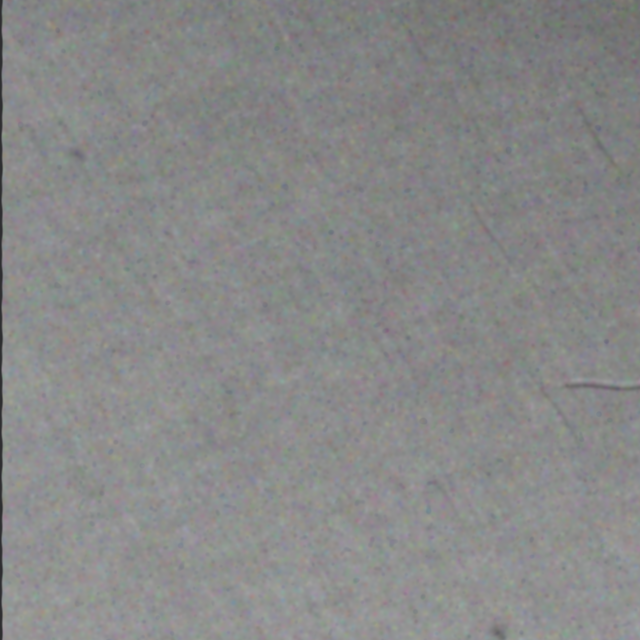
Give the GLSL for this texture, as a Shadertoy shader.

```glsl
vec3 hash3(vec2 p) {
    vec3 q = fract(vec3(p.xyx) * vec3(0.1031, 0.1030, 0.0973));
    q += dot(q, q.yxz + 33.33);
    return fract((q.xxy + q.yzz) * q.zyx);
}

// Cellular noise: soft coloured blobs on jittered points, centred on zero
vec3 grain(vec2 p) {
    vec2 cell = floor(p);
    vec3 sum = vec3(0.0);
    for (int y = -1; y <= 1; y++)
    for (int x = -1; x <= 1; x++) {
        vec2 id = cell + vec2(x, y);
        vec2 offset = id + hash3(id + 217.0).xy - p;
        sum += (hash3(id + 71.0) - 0.5) * exp(-5.0 * dot(offset, offset));
    }
    return sum;
}

// Noise stretched along a unit direction
float streaks(vec2 uv, vec2 dir, vec2 scale) {
    return grain(vec2(dot(uv, dir), dot(uv, vec2(-dir.y, dir.x))) * scale + 40.0).x;
}

// Faint diagonal scratches with fading ends
float scratches(vec2 uv) {
    vec2 dir = normalize(vec2(0.56, -0.83));
    float dark = 0.0;
    for (int i = 0; i < 7; i++) {
        float n = float(i);
        vec2 center = vec2(0.5 + 0.45 * fract(0.35 + n * 0.618), fract(0.92 - n * 0.14));
        vec2 d = uv - center;
        float along = dot(d, dir);
        float across = dot(d, vec2(-dir.y, dir.x)) + 0.002 * sin(along * 45.0 + n);
        float strength = 0.018 + 0.03 * smoothstep(0.5, 0.95, center.x);
        dark += strength * exp(-pow(across / 0.0045, 2.0))
              * (1.0 - smoothstep(0.02, 0.1, abs(along)));
    }
    return dark;
}

float blot(vec2 uv, vec2 center, float radius) {
    vec2 d = (uv - center) / radius;
    d += 0.25 * sin(d.yx * 3.0 + 1.0);
    return exp(-dot(d, d));
}

void mainImage(out vec4 fragColor, in vec2 fragCoord) {
    vec2 uv = fragCoord / iResolution.xy;

    // Uneven light, darkest at the upper right
    float light = 0.577 - 0.04 * uv.y - 0.075 * uv.x * uv.y;
    light -= 0.015 * smoothstep(0.88, 1.0, uv.y);

    // Cloudy patches and brushed streaks
    light += 0.018 * grain(uv * 7.0 + 12.0).x;
    light += 0.036 * streaks(uv, vec2(0.53, -0.848), vec2(14.0, 85.0));
    light += 0.032 * streaks(uv, vec2(0.958, 0.287), vec2(10.0, 45.0));

    // Scratches and stains
    light -= scratches(uv);
    light -= 0.10 * blot(uv, vec2(0.126, 0.758), 0.011);
    light -= 0.15 * blot(uv, vec2(0.781, 0.012), 0.012);

    // Crease at the right: shadow under a thin highlight
    float crease = uv.y - 0.395 - 0.0025 * sin(uv.x * 50.0);
    float reach = smoothstep(0.86, 0.91, uv.x);
    light -= 0.11 * reach * exp(-pow(crease / 0.004, 2.0));
    light += 0.05 * reach * exp(-pow((crease - 0.009) / 0.004, 2.0));

    // Fine luminance grain, colour specks and soft dark specks
    vec3 color = vec3(light) + vec3(-0.001, 0.001, 0.0);
    color += 0.048 * grain(uv * 125.0 + 300.0).y;
    color += 0.078 * grain(uv * 104.0);
    color += 0.04 * grain(uv * 55.0 + 500.0);
    float speck = smoothstep(0.2, 0.6, grain(uv * 88.0 + 800.0).z);
    color -= speck * vec3(0.05, 0.045, 0.02);

    // Thin broken dark strip along the left side
    float edge = 0.0034 + 0.0005 * sin(uv.y * 70.0) + 0.0004 * sin(uv.y * 190.0);
    color = mix(vec3(0.18, 0.18, 0.19), color, smoothstep(edge - 0.002, edge + 0.002, uv.x));

    fragColor = vec4(color, 1.0);
}
```
